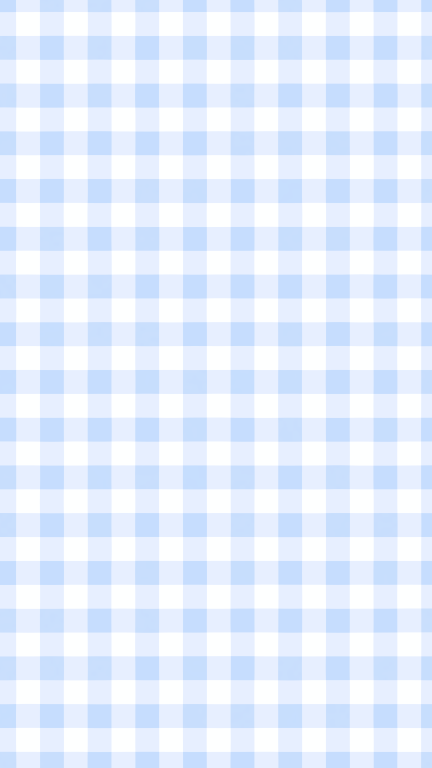
This pattern is drawn by a Shadertoy shader. Its source:

```glsl
// Pale blue gingham: two crossing sets of even stripes with faint print wear.

const vec2 REPEATS = vec2(9.066, 16.09);      // stripe pairs across and down
const vec2 STRIPE_CENTER = vec2(0.090, 0.088); // phase within one repeat
const float HALF_STRIPE = 0.25;
const float EDGE_BLUR = 0.012;
const float EDGE_WOBBLE = 0.010;

const vec3 WHITE = vec3(0.995, 1.0, 1.0);
const vec3 SINGLE_BLUE = vec3(0.905, 0.938, 1.0);
const vec3 DOUBLE_BLUE = vec3(0.776, 0.868, 0.995);
const vec3 FADED_BLUE = vec3(0.83, 0.89, 0.98);

// Sine-free hash
float hash21(vec2 p) {
    vec3 q = fract(vec3(p.xyx) * 0.1031);
    q += dot(q, q.yzx + 33.33);
    return fract((q.x + q.y) * q.z);
}

float valueNoise(vec2 p) {
    vec2 cell = floor(p);
    vec2 f = fract(p);
    f = f * f * (3.0 - 2.0 * f);
    float low = mix(hash21(cell), hash21(cell + vec2(1.0, 0.0)), f.x);
    float high = mix(hash21(cell + vec2(0.0, 1.0)), hash21(cell + 1.0), f.x);
    return mix(low, high, f.y);
}

// Coverage of a repeating stripe, centred on whole numbers
float stripe(float x, float halfWidth, float blur) {
    float distanceToCenter = abs(fract(x + 0.5) - 0.5);
    return 1.0 - smoothstep(-blur, blur, distanceToCenter - halfWidth);
}

// Slight unevenness along the stripe edges
vec2 wobble(vec2 p, float amount) {
    vec2 n = vec2(valueNoise(p * 2.0 + 17.0), valueNoise(p * 2.0 + 53.0));
    return (n - 0.5) * amount;
}

// Fading that differs per crossing, with soft mottling inside it
float fading(vec2 p) {
    float perCrossing = hash21(floor(p + 0.5) + 40.0);
    float mottling = valueNoise(p * 9.0 + 80.0);
    return 0.35 * smoothstep(0.5, 1.0, perCrossing) * (0.5 + 0.5 * mottling);
}

vec3 gingham(vec2 p, vec2 blur) {
    vec2 q = p + wobble(p, EDGE_WOBBLE);
    float column = stripe(q.x, HALF_STRIPE, blur.x);
    float row = stripe(q.y, HALF_STRIPE, blur.y);
    vec3 crossing = mix(DOUBLE_BLUE, FADED_BLUE, fading(p));
    vec3 withoutRow = mix(WHITE, SINGLE_BLUE, column);
    vec3 withRow = mix(SINGLE_BLUE, crossing, column);
    return mix(withoutRow, withRow, row);
}

void mainImage(out vec4 fragColor, in vec2 fragCoord) {
    vec2 p = fragCoord / iResolution.xy * REPEATS - STRIPE_CENTER;
    vec2 blur = max(0.6 * REPEATS / iResolution.xy, vec2(EDGE_BLUR));
    fragColor = vec4(gingham(p, blur), 1.0);
}
```
